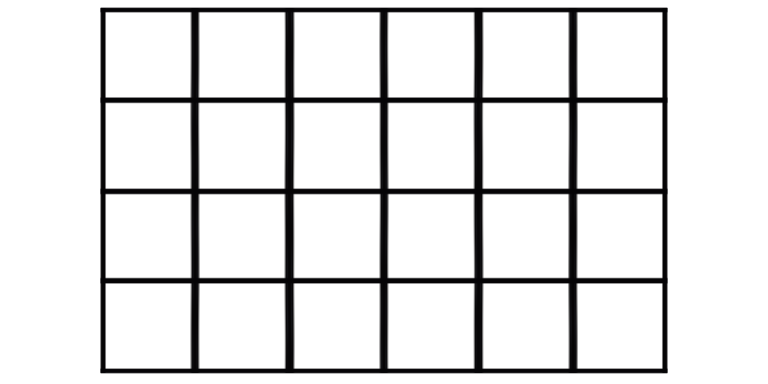
Reproduce this pattern procedurally as a WebGL 1 fragment shader.

```glsl
precision highp float;
uniform vec2 u_resolution;

// Antialiased coverage of a bar, never softer than requested or sharper than a pixel
float bar(float offset, float halfWidth, float softness) {
  float blur = max(softness, 1.0 / u_resolution.y);
  return clamp((halfWidth - abs(offset)) / blur + 0.5, 0.0, 1.0);
}

// Layered sines for the slow wobble of the uprights
float wobble(float y, float seed) {
  return 0.6 * sin(y * 9.0 + seed * 2.3) + 0.4 * sin(y * 23.0 + seed * 4.1);
}

void main() {
  vec2 p = gl_FragCoord.xy / u_resolution.y;
  p.x -= 0.5 * u_resolution.x / u_resolution.y;

  // Six columns: five thick dividers and two thin outer uprights
  float column = clamp(floor(p.x / 0.2461 + 0.5), -2.0, 2.0);
  float dx = p.x - column * 0.2461 + 0.0006 * wobble(p.y, column);
  float dividerHalf = 0.0106 + 0.0006 * sin(column * 2.6 - 2.0);
  float divider = bar(dx, dividerHalf, 0.006);
  float edge = bar(abs(p.x) - 0.7315, 0.0064, 0.005);
  float upright = max(divider, edge) * bar(p.y - 0.504, 0.475, 0.0);

  // Four rows: crisp rails, slightly thinner at top and bottom
  float row = clamp(floor((p.y - 0.504) / 0.235 + 0.5), -2.0, 2.0);
  float sag = 0.0025 * max(0.0, cos(row * 1.5708));
  float dy = p.y - 0.504 - row * 0.235 + sag;
  float railHalf = abs(row) > 1.5 ? 0.0058 : 0.0069;
  float rail = bar(dy, railHalf, 0.0042) * bar(p.x, 0.738, 0.0);

  // Faint cool sheen beside the core of each divider
  float streak = exp(-pow((abs(dx) - 0.0055) / 0.0022, 2.0));
  float sheen = streak * (0.55 + 0.45 * wobble(p.y * 1.7, column + 3.0));
  vec3 ink = vec3(0.025, 0.02, 0.025) + vec3(0.05, 0.055, 0.065) * sheen;

  vec3 color = mix(vec3(1.0), ink, upright);
  color = mix(color, vec3(0.02, 0.015, 0.025), rail);
  gl_FragColor = vec4(color, 1.0);
}
```
